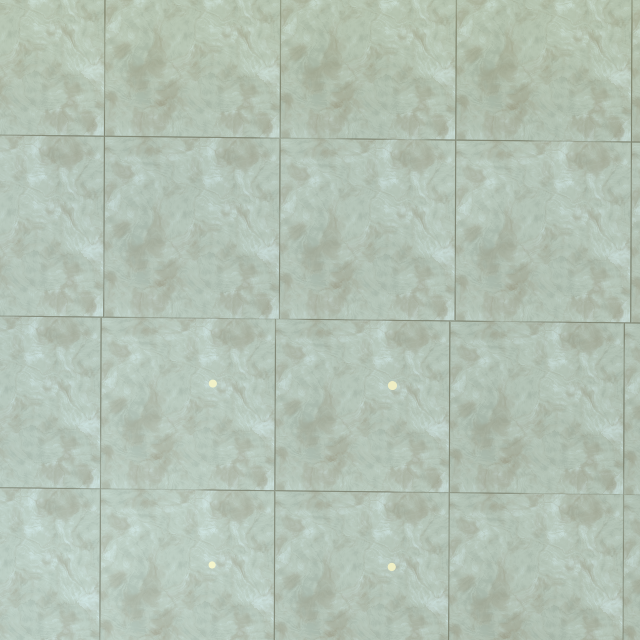
This texture is drawn by a WebGL 1 fragment shader. Its source:

```glsl
precision highp float;
// Square vinyl floor tiles, all printed with the same pale brushed-stone pattern.
// Warped cells of streaked brush marks and umber stains form the print; thin uneven
// seams, a few cream dots and a soft light gradient are laid over it.
uniform vec2 u_resolution;

const vec3 UMBER = vec3(0.60, 0.60, 0.52);
const vec3 SAGE = vec3(0.715, 0.78, 0.735);
const vec3 ICE = vec3(0.79, 0.87, 0.86);
const vec3 SEAM = vec3(0.47, 0.49, 0.42);
const vec3 CREAM = vec3(0.94, 0.94, 0.78);
const float PITCH = 0.2745;

float hash(vec2 p) {
  return fract(sin(dot(p, vec2(127.1, 311.7))) * 43758.545);
}

float noise(vec2 p) {
  vec2 i = floor(p), f = fract(p);
  f = f * f * (3.0 - 2.0 * f);
  return mix(mix(hash(i), hash(i + vec2(1.0, 0.0)), f.x),
             mix(hash(i + vec2(0.0, 1.0)), hash(i + 1.0), f.x), f.y);
}

float fbm(vec2 p) {
  float sum = 0.0, amp = 0.5;
  for (int i = 0; i < 5; i++) {
    sum += amp * noise(p);
    p = mat2(1.6, 1.2, -1.2, 1.6) * p + 5.3;
    amp *= 0.5;
  }
  return sum;
}

vec2 rotate(vec2 p, float a) {
  return vec2(cos(a) * p.x - sin(a) * p.y, sin(a) * p.x + cos(a) * p.y);
}

// Brush marks, one per cell: x is the streaked tone, y the closeness to a mark's edge.
vec2 brushMarks(vec2 p) {
  float nearest = 9.0, second = 9.0, id = 0.0;
  vec2 local = vec2(0.0);
  for (int j = -1; j <= 1; j++) {
    for (int i = -1; i <= 1; i++) {
      vec2 cell = floor(p) + vec2(float(i), float(j));
      vec2 centre = cell + vec2(hash(cell + 1.7), hash(cell + 9.2));
      vec2 q = rotate(p - centre, 6.283 * hash(cell + 4.1)) * vec2(0.8, 1.25);
      float d = dot(q, q);
      if (d < nearest) {
        second = nearest;
        nearest = d;
        local = q;
        id = hash(cell + 6.5);
      } else {
        second = min(second, d);
      }
    }
  }
  float streak = noise(local * vec2(2.5, 17.0) + id * 40.0);
  return vec2(mix(id, streak, 0.5), 1.0 - smoothstep(0.0, 0.16, second - nearest));
}

float blotch(vec2 p, vec2 centre, vec2 size) {
  vec2 q = (p - centre) / size;
  return exp(-dot(q, q));
}

// The print on one tile, t running from 0 to 1 both ways.
vec3 stonePrint(vec2 t) {
  vec2 warp = vec2(fbm(t * 9.0), fbm(t * 9.0 + 31.0)) - 0.5;
  vec2 p = t + 0.10 * warp;
  vec2 broad = brushMarks(p * 5.5 + 2.0);
  vec2 fine = brushMarks(p * 11.0 + 17.0);
  float grain = fbm(t * 26.0 + 8.0);
  float cloud = fbm(t * 5.0 + 3.0);

  float tone = 0.5 + 0.42 * (broad.x - 0.5) + 0.26 * (fine.x - 0.5)
             + 0.55 * (grain - 0.5) + 0.4 * (cloud - 0.5);
  tone += 0.20 * blotch(p, vec2(0.77, 0.18), vec2(0.14, 0.09));
  tone += 0.14 * blotch(p, vec2(0.14, 0.76), vec2(0.12, 0.18));

  // Stains gather along mark edges and in a few fixed patches
  float patches = blotch(p, vec2(0.48, 0.41), vec2(0.12, 0.06))
                + blotch(p, vec2(0.30, 0.94), vec2(0.10, 0.04))
                + blotch(p, vec2(0.72, 0.84), vec2(0.06, 0.03))
                + blotch(p, vec2(0.38, 0.19), vec2(0.15, 0.05))
                + blotch(p, vec2(0.07, 0.13), vec2(0.08, 0.06));
  float blots = smoothstep(0.46, 0.72, fbm(p * 10.0 + 44.0));
  float stain = 0.40 * blots + 0.22 * broad.y * cloud
              + patches * (0.15 + 0.5 * fine.x) * smoothstep(0.3, 0.6, grain);

  vec3 col = mix(SAGE - 0.05, SAGE, smoothstep(0.15, 0.5, tone));
  col = mix(col, ICE, smoothstep(0.45, 0.95, tone));
  return mix(col, UMBER, clamp(stain, 0.0, 0.75));
}

// Coverage of a line of given half width, at distance d.
float line(float d, float halfWidth, float px) {
  return 1.0 - smoothstep(halfWidth - 0.5 * px, halfWidth + 0.7 * px, d);
}

void main() {
  vec2 uv = gl_FragCoord.xy / u_resolution;
  float px = 1.0 / min(u_resolution.x, u_resolution.y);

  // Slightly tilted grid; the upper rows are shifted and a little wider
  vec2 g;
  g.y = (uv.y + 0.011 * uv.x - 0.238) / 0.2755;
  g.y += 0.027 * max(0.0, 1.0 - abs(g.y - 1.0));
  float upper = step(1.0, g.y);
  g.x = (uv.x - 0.156 - 0.004 * uv.y - 0.004 * upper) / mix(0.2725, 0.2745, upper);
  vec2 id = floor(g), t = fract(g);

  vec3 col = stonePrint(t) + 0.014 * (hash(id + 20.0) - 0.5);
  col += 0.025 * (fbm(uv * 7.0) - 0.5);

  // Seams, worn faint in places
  vec2 gap = PITCH * min(t, 1.0 - t);
  float wear = smoothstep(0.2, 0.65, noise(uv * 14.0 + 5.0));
  float upright = line(gap.x, 0.0008, px) * mix(0.55, 0.85, wear);
  float level = line(gap.y, 0.0008, px) * mix(0.25, 0.8, wear);
  col = mix(col, SEAM, max(upright, level));

  // Cream dots on a block of two by two tiles
  vec2 dotPos = vec2(0.642 + 0.03 * id.x, 0.62 + 0.045 * id.y);
  float block = step(abs(id.x - 0.5), 0.6) * step(abs(id.y + 0.5), 0.6);
  float radius = 0.0062 + 0.0008 * (id.x + id.y);
  col = mix(col, CREAM, block * line(PITCH * length(t - dotPos), radius, px));

  // Light: cool and bright at lower left, warmer at the top and right
  col += vec3(0.035, 0.042, 0.048) * (1.0 - smoothstep(0.0, 0.75, length(uv)));
  col += vec3(0.008, 0.002, -0.025) * smoothstep(0.7, 1.0, uv.y);
  col -= vec3(0.006, 0.008, 0.016) * uv.x;
  gl_FragColor = vec4(col, 1.0);
}
```
